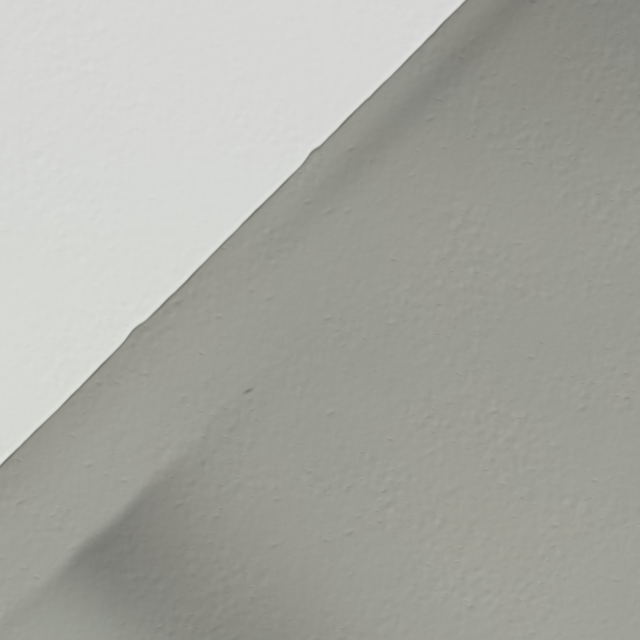
A Shadertoy shader for this texture:

```glsl
// Draws a pale plaster plane meeting a grey, pitted wall along a diagonal edge with soft shadows.

const vec3 WALL_TINT = vec3(1.0, 1.006, 0.95);
const vec3 PALE_TOP = vec3(0.84, 0.843, 0.837);
const vec3 PALE_LOW = vec3(0.836, 0.848, 0.828);
const vec3 SEAM_DARK = vec3(0.44, 0.45, 0.41);

vec2 hash2(vec2 p) {
    vec3 q = fract(p.xyx * vec3(0.1031, 0.1030, 0.0973));
    q += dot(q, q.yzx + 33.33);
    return fract((q.xx + q.yz) * q.zy);
}

float gauss(float x, float width) {
    float k = x / width;
    return exp(-k * k);
}

// Layered sines, roughly -1 to 1
float blotches(vec2 p) {
    float sum = 0.0, amp = 0.5;
    for (int i = 0; i < 4; i++) {
        sum += amp * sin(p.x + 1.7 * sin(p.y * 0.8)) * cos(p.y - 1.3 * sin(p.x * 0.6));
        p = mat2(1.5, 1.1, -1.1, 1.5) * p + 2.3;
        amp *= 0.55;
    }
    return sum;
}

// Embossed pits in scattered cells: a light flank beside a dark one
float pits(vec2 uv, float cells, float density) {
    vec2 p = mat2(0.92, 0.39, -0.39, 0.92) * uv * cells;
    vec2 cell = floor(p);
    vec2 pick = hash2(cell + 17.0);
    vec2 o = fract(p) - mix(vec2(0.3), vec2(0.7), hash2(cell));
    float angle = 0.4 + 1.2 * (pick.y - 0.5);
    vec2 q = mat2(cos(angle), -sin(angle), sin(angle), cos(angle)) * o;
    q /= mix(0.08, 0.16, pick.y) * vec2(1.4, 0.8);
    float strength = step(pick.x, density) * mix(0.3, 1.0, fract(pick.x * 91.0));
    return strength * (q.y * 1.4 - 0.25) * exp(-dot(q, q));
}

// Soft cellular bumps, one rounded mound of random height per cell
float mounds(vec2 p) {
    vec2 cell = floor(p), f = fract(p);
    float height = 0.0;
    for (int y = -1; y <= 1; y++)
        for (int x = -1; x <= 1; x++) {
            vec2 n = vec2(x, y);
            vec2 seed = hash2(cell + n);
            vec2 d = n + seed - f;
            height += (fract(seed.x * 57.0 + seed.y * 31.0) - 0.5) * exp(-5.0 * dot(d, d));
        }
    return height;
}

// Slanted light over the mounds
float emboss(vec2 p) {
    vec2 light = vec2(-0.22, 0.26);
    return mounds(p - light) - mounds(p + light);
}

// Small ragged offset of the main edge
float ragged(float t) {
    return 0.0007 * sin(t * 37.0 + 0.6) + 0.0014 * mounds(vec2(t * 45.0, 3.5))
         + 0.0012 * mounds(vec2(t * 120.0, 8.5))
         + 0.005 * gauss(t - 0.21, 0.013) + 0.005 * gauss(t - 0.487, 0.010);
}

// Shadow cast below the lower crease
float creaseShadow(vec2 uv) {
    float below = 0.028 + 0.935 * uv.x - uv.y + 0.003 * sin(uv.x * 60.0);
    float across = uv.x + uv.y - 0.30;
    float softness = 0.013 + 0.04 * smoothstep(0.2, 0.6, uv.x);
    float mask = smoothstep(-softness, softness * 2.0, below);
    float pool = gauss(across, across > 0.0 ? 0.23 : 0.12) * mix(1.0, 0.68, smoothstep(0.05, 0.28, below));
    float contact = exp(-max(below, 0.0) / 0.05) * (1.0 - smoothstep(0.25, 0.6, uv.x));
    return mask * (0.115 * pool + 0.04 * contact);
}

float wallShade(vec2 uv, float depth) {
    float shade = 0.604;
    shade -= 0.075 * smoothstep(0.60, 1.05, uv.y);
    shade += 0.024 * smoothstep(0.55, 0.05, uv.y) * smoothstep(0.3, 0.85, uv.x);
    shade += 0.020 * smoothstep(0.5, 0.1, uv.x) * smoothstep(0.03, 0.14, depth);
    // Dim stripe beside the edge, with a lighter strip inside it
    float upper = smoothstep(0.28, 0.6, uv.x);
    shade -= 0.036 * gauss(depth - 0.085, 0.035) * upper;
    shade += 0.018 * gauss(depth - 0.022, 0.025) * upper;
    shade -= 0.028 * exp(-max(depth, 0.0) / 0.035) * (1.0 - upper);
    return shade - creaseShadow(uv);
}

void mainImage(out vec4 fragColor, in vec2 fragCoord) {
    vec2 uv = fragCoord / iResolution.xy;
    float pixel = 1.0 / iResolution.y;

    // Depth is positive on the wall side of the diagonal
    float depth = uv.x - uv.y + 0.271 + ragged(uv.x);
    float clusters = smoothstep(-0.3, 0.5, blotches(uv * 14.0 + 5.0));
    float relief = 0.9 * pits(uv, 31.0, 0.18) + 0.7 * pits(uv + 0.37, 54.0, 0.30) * (0.4 + clusters);
    float fine = emboss(uv * 92.0) * (0.5 + clusters) + 0.5 * emboss(uv * 170.0 + 9.0);

    // Grey wall with faint green and warm patches
    float patchy = blotches(uv * 9.0);
    vec3 wall = WALL_TINT * (wallShade(uv, depth) + 0.004 * blotches(uv * 23.0));
    wall += patchy * vec3(-0.008, 0.002, 0.001);
    wall += 0.065 * relief + 0.026 * fine;
    // Dark scratch where the crease fades out
    vec2 scratch = uv - vec2(0.388, 0.389);
    wall -= 0.13 * gauss(scratch.y - 0.4 * scratch.x, 0.003) * gauss(scratch.x, 0.007);

    // Pale plane, slightly brighter along its lip
    vec3 pale = mix(PALE_LOW, PALE_TOP, smoothstep(0.3, 1.0, uv.y));
    pale += 0.003 * patchy + 0.022 * relief + 0.014 * fine;
    pale += 0.025 * gauss(depth + 0.007, 0.005);

    // Join the planes with a thin, uneven dark seam
    float softEdge = max(pixel, 0.002);
    vec3 color = mix(pale, wall, smoothstep(-softEdge, softEdge, depth));
    float uneven = 0.65 + 0.15 * sin(uv.x * 47.0 + 1.0) + 0.15 * sin(uv.x * 131.0);
    color = mix(color, SEAM_DARK, uneven * gauss(depth - 0.0015, 0.0028));

    fragColor = vec4(clamp(color, 0.0, 1.0), 1.0);
}
```
